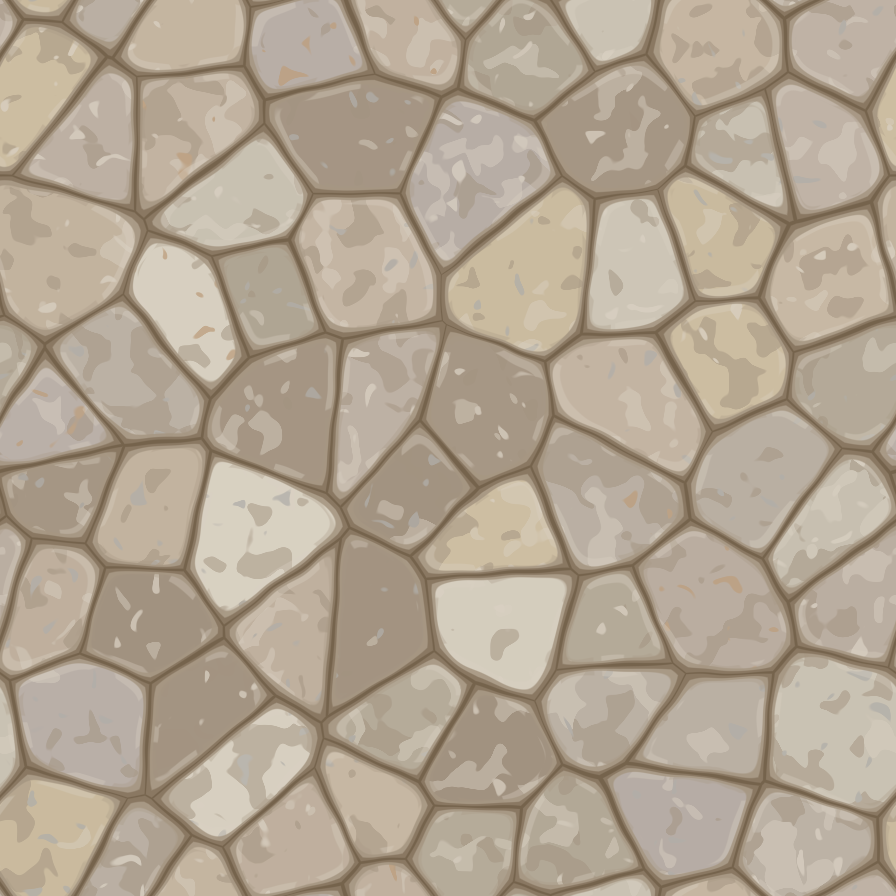
A WebGL 2 fragment shader for this texture:

```glsl
#version 300 es
precision highp float;
precision highp int;
// Seamless irregular flagstone paving with mottled stones and thin brown joints.

uniform vec2 u_resolution;
out vec4 fragColor;

const float CELLS = 8.0;          // stones per side
const float JITTER = 0.82;        // irregularity of the stones
const float ROUNDING = 18.0;      // higher gives sharper stone corners
const float WOBBLE = 0.0022;      // unevenness of the joints
const float CORE_WIDTH = 0.011;   // joint half widths, in stone units
const float JOINT_WIDTH = 0.029;
const float RIM_WIDTH = 0.050;
const float EDGE_WIDTH = 0.085;
const float PATCH_SCALE = 26.0;   // whole numbers of noise cells per side
const float FLECK_SCALE = 42.0;

const vec3 CORE_COLOR = vec3(0.45, 0.38, 0.29);
const vec3 JOINT_COLOR = vec3(0.54, 0.47, 0.385);
const vec3 RIM_COLOR = vec3(0.65, 0.59, 0.51);
const vec3 DARK_COLOR = vec3(0.635, 0.575, 0.50);
const vec3 PALE_COLOR = vec3(0.85, 0.815, 0.76);
const vec3 GREY_COLOR = vec3(0.69, 0.68, 0.66);
const vec3 OCHRE_COLOR = vec3(0.74, 0.62, 0.49);
const int STONE_COUNT = 11;
const vec3 STONES[STONE_COUNT] = vec3[](
  vec3(0.73, 0.69, 0.64), vec3(0.72, 0.68, 0.65), vec3(0.70, 0.66, 0.59),
  vec3(0.76, 0.70, 0.63), vec3(0.77, 0.71, 0.63), vec3(0.84, 0.81, 0.75),
  vec3(0.82, 0.78, 0.73), vec3(0.64, 0.58, 0.51), vec3(0.80, 0.74, 0.63),
  vec3(0.74, 0.69, 0.64), vec3(0.79, 0.76, 0.70));

vec3 hash(vec2 cell, float seed) {
  uvec3 v = uvec3(vec3(cell, seed)) * 1664525u + 1013904223u;
  v.x += v.y * v.z; v.y += v.z * v.x; v.z += v.x * v.y;
  v ^= v >> 16u;
  v.x += v.y * v.z; v.y += v.z * v.x; v.z += v.x * v.y;
  return vec3(v >> 8u) / 16777216.0;
}

float gradientAt(vec2 cell, vec2 offset, float period, float seed) {
  float angle = 6.2832 * hash(mod(cell, period), seed).x;
  return dot(vec2(cos(angle), sin(angle)), offset);
}

// Gradient noise that wraps after one canvas, roughly -1 to 1.
float noise(vec2 uv, float period, float seed) {
  vec2 p = uv * period, i = floor(p), f = p - i;
  vec2 u = f * f * f * (f * (f * 6.0 - 15.0) + 10.0), e = vec2(1.0, 0.0);
  float low = mix(gradientAt(i, f, period, seed),
                  gradientAt(i + e, f - e, period, seed), u.x);
  float high = mix(gradientAt(i + e.yx, f - e.yx, period, seed),
                   gradientAt(i + e, f - e, period, seed), 0.0);
  high = mix(gradientAt(i + e.yx, f - e.yx, period, seed),
             gradientAt(i + e.xx, f - e.xx, period, seed), u.x);
  return 1.4 * mix(low, high, u.y);
}

vec2 stoneCentre(vec2 id) {
  return id + 0.5 + JITTER * (hash(mod(id, CELLS), 1.0).xy - 0.5);
}

// Returns the hard and the rounded distance to the stone's edge.
vec2 stoneEdge(vec2 p, out vec2 id) {
  vec2 home = floor(p), toCentre = vec2(9.0);
  id = home;
  for (int k = 0; k < 9; k++) {
    vec2 cell = home + vec2(k % 3 - 1, k / 3 - 1);
    vec2 r = stoneCentre(cell) - p;
    if (dot(r, r) < dot(toCentre, toCentre)) { toCentre = r; id = cell; }
  }
  float hard = 9.0, sum = 0.0;
  for (int k = 0; k < 25; k++) {
    if (k == 12) continue;
    vec2 r = stoneCentre(id + vec2(k % 5 - 2, k / 5 - 2)) - p;
    float d = dot(0.5 * (toCentre + r), normalize(r - toCentre));
    hard = min(hard, d);
    sum += exp(-ROUNDING * d);
  }
  id = mod(id, CELLS);
  return vec2(hard, -log(sum) / ROUNDING);
}

float cover(float value, float softness) {
  return smoothstep(-softness, softness, value);
}

void main() {
  vec2 uv = gl_FragCoord.xy / u_resolution;
  float pixel = 1.0 / min(u_resolution.x, u_resolution.y);
  vec2 wobble = vec2(noise(uv, 22.0, 2.0), noise(uv, 22.0, 3.0));
  vec2 id;
  vec2 edge = stoneEdge(CELLS * (uv + WOBBLE * wobble), id);
  vec3 pick = hash(id, 4.0), trait = hash(id, 5.0);
  float seed = 20.0 + 7.0 * (id.x + CELLS * id.y);

  // Mottling: flat ragged patches, gathered in clumps, different on each stone
  vec2 warped = uv + 0.012 * vec2(noise(uv, 30.0, 6.0), noise(uv, 30.0, 7.0));
  float clump = noise(uv, 9.0, seed);
  float fine = noise(warped, 2.0 * PATCH_SCALE, seed + 1.0);
  float darkPatch = noise(warped, PATCH_SCALE, seed + 2.0) + 0.4 * fine + 0.8 * clump;
  float palePatch = noise(warped, PATCH_SCALE, seed + 3.0) - 0.4 * fine - 0.8 * clump;
  float fleck = noise(warped, FLECK_SCALE, seed + 4.0);
  float soft = PATCH_SCALE * pixel;

  vec3 color = STONES[int(pick.x * float(STONE_COUNT))] + 0.025 * (pick.y - 0.5);
  vec3 base = color;
  color = mix(color, mix(base, DARK_COLOR, 0.5), cover(darkPatch - mix(0.2, 0.75, trait.x), soft));
  color = mix(color, mix(base, PALE_COLOR, 0.45), cover(palePatch - mix(0.25, 0.85, trait.y), soft));
  vec3 fleckColor = trait.z < 0.12 ? OCHRE_COLOR : trait.z < 0.5 ? GREY_COLOR : PALE_COLOR;
  color = mix(color, mix(base, fleckColor, 0.75), cover(fleck - 0.58, FLECK_SCALE * pixel));

  // Worn edges: broken strips of shade and light
  float wear = noise(uv, 18.0, 8.0), aa = 0.8 * CELLS * pixel;
  float strip = cover(EDGE_WIDTH * (1.0 + 0.5 * wear) - edge.y, aa);
  vec3 stripColor = wear > 0.0 ? mix(color, PALE_COLOR, 0.35) : mix(color, RIM_COLOR, 0.3);
  color = mix(color, stripColor, strip * smoothstep(0.08, 0.14, abs(wear)));

  // Joints: soft brown rim, darker fill and a thin uneven core
  float width = 1.0 + 0.45 * noise(uv, 14.0, 9.0);
  color = mix(color, RIM_COLOR, 0.9 * cover(RIM_WIDTH * width - edge.y, aa));
  color = mix(color, JOINT_COLOR, cover(JOINT_WIDTH * width - mix(edge.x, edge.y, 0.5), aa));
  float core = CORE_WIDTH * (width + 0.9 * noise(uv, 11.0, 10.0));
  color = mix(color, CORE_COLOR, 0.9 * cover(core - edge.x, aa));
  fragColor = vec4(color, 1.0);
}
```
